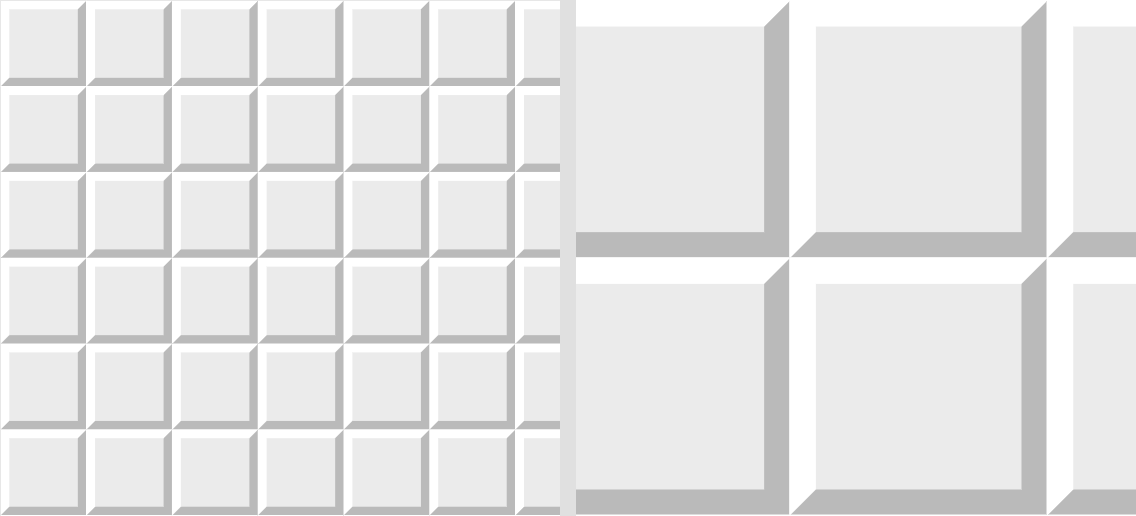
Left: the whole. Right: its middle third, enlarged.
A WebGL 2 fragment shader for this pattern:

```glsl
#version 300 es
precision highp float;

uniform vec2 u_resolution;
out vec4 outColor;

// Lengths are fractions of the canvas height
const float PERIOD = 0.16624;
const float TILE_HALF = 0.08256;
const float FACE_HALF = 0.0664;
const float GRID_OFFSET = 0.0013;
const float RIM_WIDTH = 0.0009;

const vec3 HIGHLIGHT = vec3(1.0);
const vec3 SHADOW = vec3(0.73);
const vec3 FACE = vec3(0.92);

// Signed distance to an axis-aligned square with sharp corners
float squareDistance(vec2 p, float halfSize) {
    vec2 d = abs(p) - halfSize;
    return max(d.x, d.y);
}

// Fraction of a pixel covered by a shape at the given distance
float coverage(float dist, float pixel) {
    return clamp(0.5 - dist / pixel, 0.0, 1.0);
}

void main() {
    float pixel = 1.0 / u_resolution.y;

    // Measure from the top left, with y pointing down
    vec2 p = vec2(gl_FragCoord.x, u_resolution.y - gl_FragCoord.y) * pixel;
    vec2 tile = (fract((p - GRID_OFFSET) / PERIOD) - 0.5) * PERIOD;

    // Right and bottom bevels, mitred along the diagonal
    float lowerRight = -(tile.x + tile.y) * inversesqrt(2.0);
    float bevel = max(squareDistance(tile, TILE_HALF), lowerRight);
    vec3 color = mix(HIGHLIGHT, SHADOW, coverage(bevel, pixel));

    // Flat raised face
    float face = squareDistance(tile, FACE_HALF);
    color = mix(color, FACE, coverage(face, pixel));

    // Faint rim along the left and top of the sheet
    float rim = min(p.x, p.y) - RIM_WIDTH;
    color = mix(color, FACE, coverage(rim, pixel));

    outColor = vec4(color, 1.0);
}
```
